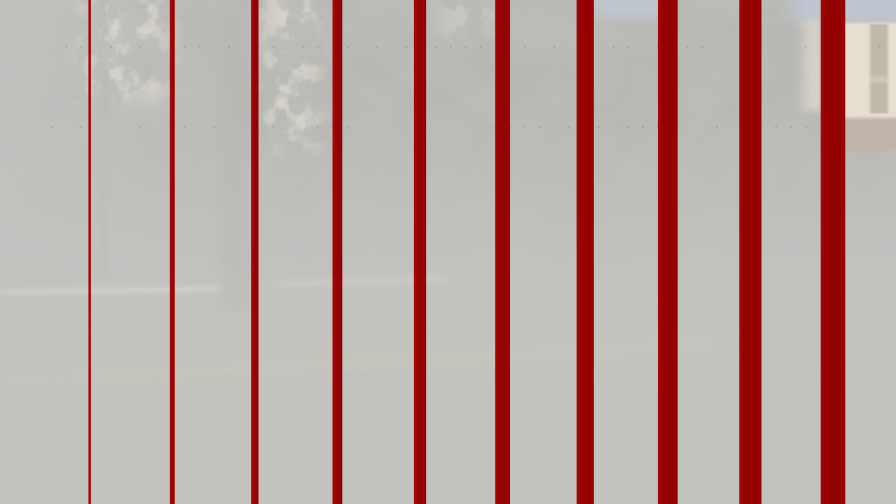
Reproduce this pattern procedurally as a Shadertoy shader.

```glsl
// Ten red vertical bars, evenly spaced and steadily widening, on pale grey panels.
// Bars come from one loop; the panels carry a faint reflection of trees, lawn
// and a sunlit building, made of soft boxes and value noise.

const vec3 PANEL = vec3(0.760, 0.760, 0.750);
const vec3 TREES = vec3(0.705, 0.707, 0.695);
const vec3 SUNLIT = vec3(0.83, 0.82, 0.785);
const vec3 LAWN = vec3(0.77, 0.775, 0.735);
const vec3 SKY = vec3(0.76, 0.79, 0.84);
const vec3 CREAM = vec3(0.92, 0.89, 0.82);
const vec3 WINDOW = vec3(0.72, 0.70, 0.64);
const vec3 BRICK = vec3(0.77, 0.70, 0.65);
const vec3 RED = vec3(0.585, 0.006, 0.008);
const vec3 RED_EDGE = vec3(0.69, 0.035, 0.03);

const int BAR_COUNT = 10;
const float FIRST_LEFT = 0.0987;
const float BAR_STEP = 0.0908;
const float FIRST_WIDTH = 0.0027;
const float WIDTH_GROWTH = 0.00276;

float hash(vec2 p) {
    p = fract(p * vec2(0.1031, 0.1137));
    p += dot(p, p.yx + 33.33);
    return fract((p.x + p.y) * p.x * 17.0);
}

float noise(vec2 p) {
    vec2 i = floor(p), f = fract(p);
    f = f * f * (3.0 - 2.0 * f);
    return mix(mix(hash(i), hash(i + vec2(1, 0)), f.x),
               mix(hash(i + vec2(0, 1)), hash(i + vec2(1, 1)), f.x), f.y);
}

float fbm(vec2 p) {
    float sum = 0.0, amp = 0.5;
    for (int i = 0; i < 4; i++) {
        sum += amp * noise(p);
        p = p * 2.03 + 7.1;
        amp *= 0.5;
    }
    return sum;
}

// Coverage of a box with blurred sides
float softBox(vec2 p, vec2 lo, vec2 hi, float blur) {
    vec2 m = smoothstep(lo - blur, lo + blur, p) * (1.0 - smoothstep(hi - blur, hi + blur, p));
    return m.x * m.y;
}

// Thin bright line, slightly tilted and fading at its ends
float streak(vec2 p, float x0, float x1, float y, float slope, float thick) {
    float d = (p.y - y - slope * (p.x - x0)) / thick;
    return exp(-d * d) * smoothstep(x0 - 0.02, x0 + 0.02, p.x) * (1.0 - smoothstep(x1 - 0.01, x1 + 0.01, p.x));
}

vec3 reflection(vec2 p) {
    float leaves = fbm(p * vec2(24.0, 15.0));
    vec3 col = PANEL;

    // Tree mass in the upper half, with a few trunks
    float canopy = smoothstep(0.38, 0.85, p.y) * smoothstep(-0.15, 0.35, p.x);
    col = mix(col, TREES, canopy * (0.35 + 0.55 * leaves));
    float trunks = softBox(p, vec2(0.245, 0.38), vec2(0.278, 1.1), 0.012)
                 + 0.6 * softBox(p, vec2(0.11, 0.45), vec2(0.12, 1.1), 0.006);
    col = mix(col, TREES, 0.35 * trunks);

    // Bright gaps in the foliage
    float gaps = softBox(p, vec2(0.09, 0.80), vec2(0.185, 1.1), 0.03)
               + softBox(p, vec2(0.295, 0.70), vec2(0.355, 1.1), 0.02)
               + 0.5 * softBox(p, vec2(0.49, 0.93), vec2(0.56, 1.1), 0.02);
    col = mix(col, SUNLIT, gaps * smoothstep(0.40, 0.68, fbm(p * vec2(70.0, 34.0))));

    // Lawn bands and sunlit path
    float grass = fbm(p * vec2(5.0, 45.0));
    col = mix(col, LAWN, 0.5 * grass * softBox(p, vec2(-0.2, 0.22), vec2(1.2, 0.43), 0.05));
    col = mix(col, SUNLIT, 0.6 * streak(p, 0.0, 0.245, 0.420, 0.03, 0.008));
    col = mix(col, SUNLIT, 0.45 * streak(p, 0.31, 0.50, 0.436, 0.06, 0.009));
    col = mix(col, LAWN, 0.6 * streak(p, -0.05, 0.80, 0.235, 0.10, 0.022));

    // Sky at the top
    float skyMask = softBox(p, vec2(0.66, 0.965), vec2(0.745, 1.2), 0.02)
                  + softBox(p, vec2(0.885, 0.955), vec2(1.2, 1.2), 0.02);
    col = mix(col, SKY, 0.8 * skyMask);

    // Sunlit building in the upper right corner
    col = mix(col, CREAM, 0.55 * softBox(p, vec2(0.897, 0.78), vec2(0.92, 0.96), 0.012));
    col = mix(col, CREAM, 0.9 * softBox(p, vec2(0.935, 0.765), vec2(1.1, 0.955), 0.006));
    col = mix(col, WINDOW, 0.85 * softBox(p, vec2(0.971, 0.775), vec2(0.991, 0.952), 0.003));
    col = mix(col, CREAM, 0.3 * softBox(p, vec2(0.971, 0.835), vec2(0.991, 0.85), 0.004));
    col = mix(col, BRICK, 0.7 * softBox(p, vec2(0.935, 0.70), vec2(1.1, 0.765), 0.008));
    return col;
}

// Sparse rows of small rivets
float rivets(vec2 p, float row) {
    float cell = floor(p.x / 0.0165);
    vec2 d = vec2((fract(p.x / 0.0165) - 0.5) * 0.0165 * 16.0 / 9.0, p.y - row);
    return step(0.55, hash(vec2(cell, row * 90.0))) * (1.0 - smoothstep(0.001, 0.0035, length(d)));
}

void mainImage(out vec4 fragColor, in vec2 fragCoord) {
    vec2 uv = fragCoord / iResolution.xy;
    float aa = 0.6 / iResolution.x;
    vec3 col = reflection(uv);
    col -= 0.07 * (rivets(uv, 0.907) + rivets(uv, 0.748) + 0.6 * rivets(uv, 0.254));

    // Widening bars, each with a lighter left rim
    for (int i = 0; i < BAR_COUNT; i++) {
        float left = FIRST_LEFT + BAR_STEP * float(i);
        float width = FIRST_WIDTH + WIDTH_GROWTH * float(i);
        float x = uv.x - left;
        float cover = smoothstep(-aa, aa, x) * (1.0 - smoothstep(width - aa, width + aa, x));
        float rim = 1.0 - smoothstep(0.0015, 0.0045, x);
        col = mix(col, mix(RED, RED_EDGE, 0.6 * rim), cover);
    }
    fragColor = vec4(col, 1.0);
}
```
